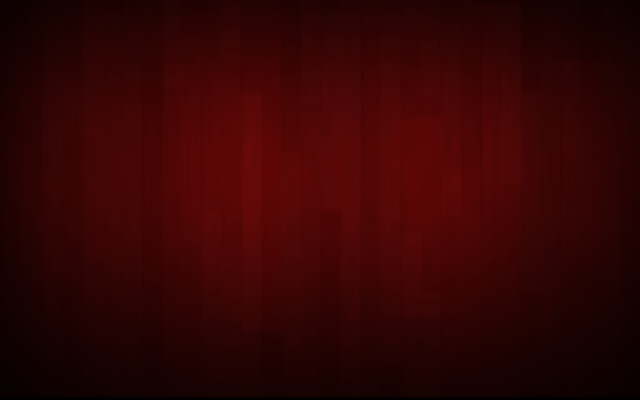
Give the GLSL for this background, as a WebGL 1 fragment shader.

```glsl
precision highp float;
uniform vec2 u_resolution;

float hash(vec2 p) {
  return fract(sin(dot(p, vec2(127.1, 311.7))) * 43758.5453);
}

float noise(vec2 p) {
  vec2 cell = floor(p);
  vec2 f = fract(p);
  f = f * f * (3.0 - 2.0 * f);
  float low = mix(hash(cell), hash(cell + vec2(1.0, 0.0)), f.x);
  float high = mix(hash(cell + vec2(0.0, 1.0)), hash(cell + vec2(1.0, 1.0)), f.x);
  return mix(low, high, f.y);
}

// Tone of one staggered board, with soft joints along its length
float boardTone(float column, float y) {
  float along = y * 2.0 + hash(vec2(column, 7.0));
  float board = floor(along);
  float joint = smoothstep(0.97, 1.0, fract(along));
  return mix(hash(vec2(column, board)), hash(vec2(column, board + 1.0)), joint);
}

// Strip tones blended across narrow vertical edges
float strips(vec2 uv, float count) {
  float x = uv.x * count - 0.1;
  float column = floor(x);
  float edge = smoothstep(0.9, 1.0, fract(x));
  return mix(boardTone(column, uv.y), boardTone(column + 1.0, uv.y), edge) - 0.5;
}

void main() {
  vec2 uv = gl_FragCoord.xy / u_resolution;

  // Broad glow centred above the middle, falling off towards the borders
  vec2 d = uv - vec2(0.5, 0.58);
  float dx2 = d.x * d.x;
  float falloff = dx2 * (1.6 + 10.0 * dx2) + d.y * d.y * (4.9 + 1.5 * d.y);
  float light = 0.36 * exp(-falloff);

  // Wide and narrow boards
  float wide = strips(uv, 16.0);
  float narrow = strips(uv + vec2(0.0, 0.23), 32.0);
  float tone = 1.0 + 0.13 * wide + 0.10 * narrow;
  tone += 0.035 * cos((uv.x - 0.37) * 20.3);

  // Dark seams between the wide boards
  float seam = abs(fract(uv.x * 16.0 - 0.05 + 0.5) - 0.5);
  tone -= 0.06 * (1.0 - smoothstep(0.0, 0.06, seam));

  // Fine lengthwise grain
  float grain = noise(uv * vec2(210.0, 9.0)) - 0.5;
  grain += 0.6 * (noise(uv * vec2(90.0, 30.0)) - 0.5);
  tone += 0.07 * grain;

  light *= tone * smoothstep(0.0, 0.014, uv.y);
  float crimson = 0.08 + 0.03 * narrow;
  vec3 color = light * vec3(1.0, crimson, crimson - 0.01);
  gl_FragColor = vec4(color, 1.0);
}
```
